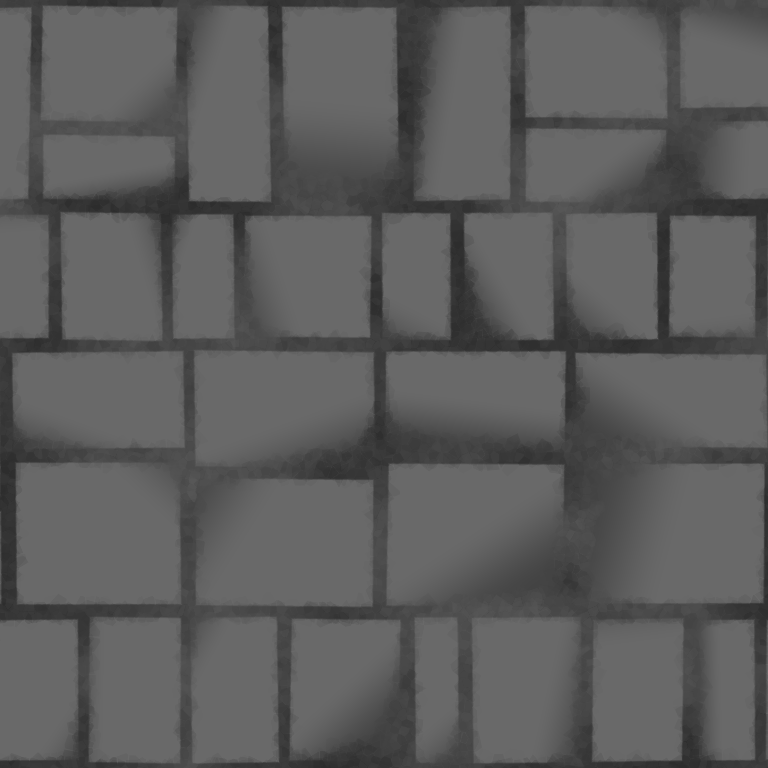
A Shadertoy shader for this texture:

```glsl
#define FACE 0.412
#define SHADE_DEPTH 0.15
#define MORTAR_DARK 0.195
#define MORTAR_LIGHT 0.315
#define GAP_MIN 0.006
#define GAP_MAX 0.011
#define TILT 0.035
#define EDGE_BLUR 0.0018
#define FLAKE_FREQ 48.0
#define FLAKE_LAYERS 4
#define FLAKE_OPACITY 0.5
#define DIRT_REACH 0.09

float hash(vec2 p) {
    return fract(sin(dot(p, vec2(127.1, 311.7))) * 43758.5453);
}

vec2 hash2(vec2 p) {
    return vec2(hash(p), hash(p + 57.3));
}

float valueNoise(vec2 p) {
    vec2 i = floor(p), f = fract(p);
    f = f * f * (3.0 - 2.0 * f);
    return mix(mix(hash(i), hash(i + vec2(1, 0)), f.x),
               mix(hash(i + vec2(0, 1)), hash(i + vec2(1, 1)), f.x), f.y);
}

float cloud(vec2 p) {
    return 0.6 * valueNoise(p) + 0.4 * valueNoise(p * 2.3 + 9.1);
}

// Position of a vertical joint, in columns of its course
float joint(float i, float course, float jitter) {
    return i + jitter * (hash(vec2(i, course + 3.7)) - 0.5);
}

// x: signed distance to the stone's edge, y: amount of shading
vec2 stone(vec2 p) {
    const float bottoms[5] = float[5](0.0, 0.203, 0.55, 0.73, 1.0);
    const float columns[4] = float[4](8.0, 4.0, 8.0, 6.0);
    const float shifts[4] = float[4](0.0, 0.0, 0.3, 0.8);

    // Course and column
    int r = 0;
    for (int k = 1; k < 4; k++) if (p.y > bottoms[k]) r = k;
    float course = float(r), n = columns[r];
    float jitter = n < 5.0 ? 0.1 : 0.5;
    float x = p.x * n + shifts[r];
    float i = floor(x);
    if (x < joint(i, course, jitter)) i -= 1.0;
    else if (x >= joint(i + 1.0, course, jitter)) i += 1.0;
    vec2 lo = vec2((joint(i, course, jitter) - shifts[r]) / n, bottoms[r]);
    vec2 hi = vec2((joint(i + 1.0, course, jitter) - shifts[r]) / n, bottoms[r + 1]);
    vec2 id = vec2(i + 17.0 * course, 1.0);

    // Wide cells hold two stones
    if (hi.x - lo.x > 0.188) {
        float split = mix(lo.y, hi.y, 0.38 + 0.24 * hash(id));
        if (p.y > split) { lo.y = split; id.y = 2.0; }
        else { hi.y = split; id.y = 3.0; }
    }

    // Slightly skewed box
    vec2 halfSize = 0.5 * (hi - lo) - mix(vec2(GAP_MIN), vec2(GAP_MAX), hash2(id + 4.2));
    vec2 local = p - 0.5 * (lo + hi);
    local += TILT * (hash2(id + 8.6) - 0.5) * local.yx;
    vec2 e = abs(local) - halfSize;

    // Linear shading towards a random side
    float angle = 6.2832 * hash(id + 1.9);
    float start = mix(-0.15, 0.7, hash(id + 6.4));
    float along = dot(local / halfSize, vec2(cos(angle), sin(angle)));
    return vec2(max(e.x, e.y), smoothstep(start, start + 1.15, along));
}

float mortarTone(vec2 p) {
    return mix(MORTAR_DARK, MORTAR_LIGHT, smoothstep(0.2, 0.8, cloud(p * 7.0)));
}

// xy: centre of the nearest cell, z: margin to the next cell
vec3 flakeCell(vec2 p) {
    vec2 base = floor(p), centre = p;
    float nearest = 9.0, second = 9.0;
    for (int y = -1; y <= 1; y++)
    for (int x = -1; x <= 1; x++) {
        vec2 cell = base + vec2(x, y);
        vec2 c = cell + hash2(cell);
        float d = length(p - c);
        if (d < nearest) { second = nearest; nearest = d; centre = c; }
        else second = min(second, d);
    }
    return vec3(centre, second - nearest);
}

void mainImage(out vec4 fragColor, in vec2 fragCoord) {
    vec2 p = fragCoord / iResolution.y;

    // Smooth stone faces over plain mortar
    vec2 s = stone(p);
    float mortar = smoothstep(-EDGE_BLUR, EDGE_BLUR, s.x);
    float tone = mix(FACE - SHADE_DEPTH * s.y, mortarTone(p), mortar);
    float cover = mix(0.3 + 0.6 * s.y, 1.0, mortar);

    // Translucent flakes of dirt in the joints and on the shaded sides
    for (int k = 0; k < FLAKE_LAYERS; k++) {
        float layer = float(k), freq = FLAKE_FREQ + 14.0 * layer;
        vec2 offset = vec2(13.7, 7.3) * layer;
        vec3 flake = flakeCell(p * freq + offset);
        vec2 centre = (flake.xy - offset) / freq;
        vec2 under = stone(centre);
        float reach = DIRT_REACH * under.y * under.y * cloud(centre * 5.0 + 3.0);
        float dirt = smoothstep(-0.004 - reach, 0.002, under.x);
        float flakeTone = mortarTone(centre) + 0.07 * (hash(flake.xy) - 0.5);
        float inside = smoothstep(0.0, 0.12, flake.z);
        tone = mix(tone, flakeTone, FLAKE_OPACITY * dirt * cover * inside);
    }

    fragColor = vec4(vec3(tone), 1.0);
}
```
